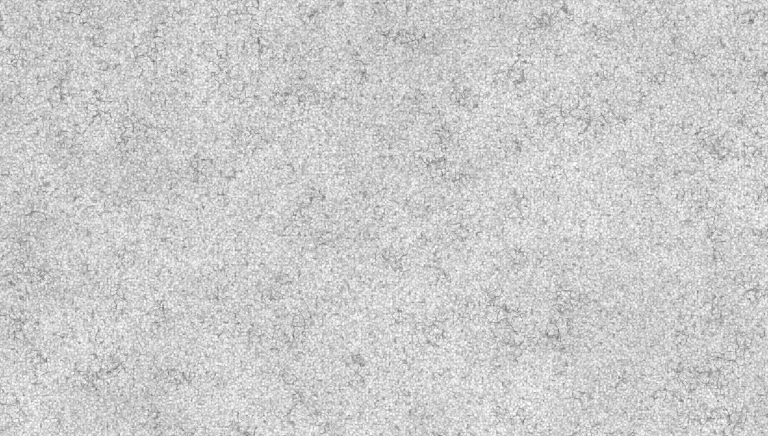
This texture is drawn by a WebGL 2 fragment shader. Its source:

```glsl
#version 300 es
precision highp float;

uniform vec2 u_resolution;
out vec4 fragColor;

// Scales count cells per canvas height
#define BASE_TONE 0.83
#define SPECKLE_SCALE 235.0
#define SPECKLE_AMOUNT 0.22
#define GRAIN_SCALE 130.0
#define GRAIN_AMOUNT 0.10
#define PIT_SCALE 150.0
#define PIT_DEPTH 0.15
#define CRACK_SCALE 42.0
#define CRACK_DEPTH 0.14
#define MOTTLE_SCALE 3.0
#define MOTTLE_AMOUNT 0.04

// Integer hash: two uniform values per lattice cell
vec2 hash2(vec2 cell) {
    uvec2 q = uvec2(ivec2(cell) + 4096) * uvec2(1597u, 3812u);
    uint n = (q.x ^ (q.y * 7919u)) * 74763u;
    n = (n ^ (n >> 15u)) * 40503u;
    n ^= n >> 13u;
    n = n * 69069u + 12345u;
    n ^= n >> 16u;
    return vec2(n & 65535u, (n * 48271u) >> 16u) / 65535.0;
}

float valueNoise(vec2 p) {
    vec2 cell = floor(p);
    vec2 f = fract(p);
    f = f * f * (3.0 - 2.0 * f);
    float bottom = mix(hash2(cell).x, hash2(cell + vec2(1, 0)).x, f.x);
    float top = mix(hash2(cell + vec2(0, 1)).x, hash2(cell + vec2(1, 1)).x, f.x);
    return mix(bottom, top, f.y);
}

// Gap between the nearest and second nearest cell points; zero on borders
float cellBorder(vec2 p) {
    vec2 cell = floor(p);
    float nearest = 8.0;
    float second = 8.0;
    for (int y = -1; y <= 1; y++) {
        for (int x = -1; x <= 1; x++) {
            vec2 neighbour = cell + vec2(x, y);
            float d = length(neighbour + hash2(neighbour) - p);
            second = min(second, max(nearest, d));
            nearest = min(nearest, d);
        }
    }
    return second - nearest;
}

// Broad, faint clouds of light and shade
float mottle(vec2 p) {
    float sum = 0.0;
    float scale = MOTTLE_SCALE;
    for (int i = 0; i < 3; i++) {
        sum += valueNoise(p * scale + float(i) * 17.3) - 0.5;
        scale *= 2.6;
    }
    return sum;
}

// Short dark hairlines, kept only in scattered patches
float cracks(vec2 p) {
    vec2 bend = vec2(valueNoise(p * 90.0), valueNoise(p * 90.0 + 51.0)) - 0.5;
    float line = 1.0 - smoothstep(0.02, 0.2, cellBorder(p * CRACK_SCALE + bend * 0.6));
    float patches = smoothstep(0.55, 0.85, valueNoise(p * CRACK_SCALE * 0.52 + 31.0));
    return line * patches;
}

void main() {
    vec2 p = gl_FragCoord.xy / u_resolution.y;
    float tone = BASE_TONE + MOTTLE_AMOUNT * mottle(p);

    // Pale grains with darker seams, under a fine speckle
    float grain = smoothstep(0.0, 0.6, cellBorder(p * GRAIN_SCALE));
    tone += GRAIN_AMOUNT * (grain - 0.5);
    tone += SPECKLE_AMOUNT * (valueNoise(p * SPECKLE_SCALE) - 0.5);

    // Dark pits and hairlines
    tone -= PIT_DEPTH * smoothstep(0.72, 0.95, valueNoise(p * PIT_SCALE + 73.0));
    tone -= CRACK_DEPTH * cracks(p);

    fragColor = vec4(vec3(clamp(tone, 0.0, 1.0)), 1.0);
}
```
